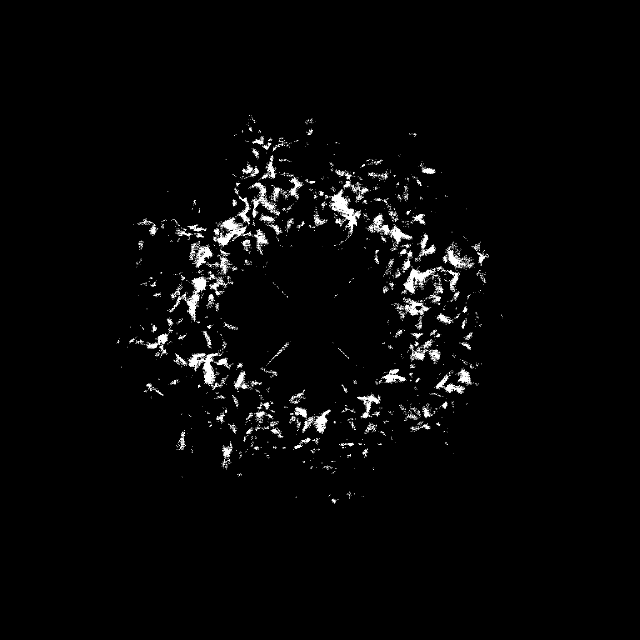
Reproduce this background procedurally as a Shadertoy shader.

```glsl
const float TAU = 6.2831853;
const vec2 RING_CENTER = vec2(0.489, 0.511);
const vec2 CROSS_CENTER = vec2(0.486, 0.499);
const float GRAIN_COUNT = 768.0;
const int SUBSAMPLES = 3;

float hash(vec2 p) {
    return fract(sin(dot(p, vec2(127.1, 311.7))) * 43758.5453);
}

float valueNoise(vec2 p) {
    vec2 cell = floor(p);
    vec2 f = fract(p);
    f = f * f * (3.0 - 2.0 * f);
    float low = mix(hash(cell), hash(cell + vec2(1.0, 0.0)), f.x);
    float high = mix(hash(cell + vec2(0.0, 1.0)), hash(cell + 1.0), f.x);
    return mix(low, high, f.y);
}

// Small slanted flakes from noise bent by a coarser noise
float flakes(vec2 p, float scale) {
    vec2 bend = vec2(valueNoise(p * 36.0), valueNoise(p * 36.0 + 17.0)) - 0.5;
    vec2 slanted = vec2(0.8 * p.x + 0.6 * p.y, 0.8 * p.y - 0.6 * p.x);
    vec2 q = slanted * scale + bend * 2.2;
    return 0.6 * valueNoise(q) + 0.4 * valueNoise(q * 1.8 + 5.0);
}

// Bright clumps spaced evenly around the ring
float clumps(vec2 p, float radius, float size) {
    float sum = 0.0;
    for (int i = 0; i < 8; i++) {
        float angle = (25.0 + 45.0 * float(i)) / 360.0 * TAU;
        vec2 d = p - radius * vec2(cos(angle), sin(angle));
        sum += exp(-dot(d, d) / (size * size));
    }
    return sum;
}

// Ring with a dark hollow and eight ragged outer lobes
float ringDensity(vec2 p) {
    float r = length(p);
    float lobe = cos(8.0 * (atan(p.y, p.x) - 0.23));
    float outer = 0.297 + 0.035 * lobe + 0.03 * (valueNoise(p * 14.0) - 0.5);
    float profile = smoothstep(0.085, 0.165, r) * (1.0 - smoothstep(0.185, outer, r));
    float patches = valueNoise(p * 26.0 + 9.0) - 0.5;
    float threshold = mix(0.86, 0.50, profile) - 0.20 * patches * profile;
    threshold -= 0.10 * clumps(p, 0.185, 0.026);
    // Loose wisps near the tips of the lobes
    float wisps = smoothstep(0.19, 0.25, r) * (1.0 - smoothstep(outer, outer + 0.03, r));
    threshold -= 0.22 * wisps * smoothstep(0.4, 0.75, valueNoise(p * 24.0 + 31.0));
    float inside = smoothstep(0.08, 0.11, r) * (1.0 - smoothstep(0.31, 0.335, r));
    float cover = smoothstep(0.0, 0.30, flakes(p, 92.0) - threshold);
    return inside * cover;
}

// Broken diagonal scratches, heaviest toward the lower left
float crossDensity(vec2 p) {
    vec2 diagonal = vec2(p.x + p.y, p.y - p.x) * 0.7071;
    float along = max(abs(diagonal.x), abs(diagonal.y));
    float across = min(abs(diagonal.x), abs(diagonal.y));
    float heavy = step(abs(diagonal.y), -diagonal.x);
    float span = smoothstep(0.045, 0.055, along) * (1.0 - smoothstep(0.088, 0.105, along));
    float width = mix(0.0011, 0.0034, heavy * (1.0 - smoothstep(0.06, 0.09, along)));
    float line = 1.0 - smoothstep(width * 0.4, width, across);
    float gaps = smoothstep(0.3, 0.6, valueNoise(diagonal * 90.0 + 3.0));
    return line * span * mix(0.5 * gaps, 0.65, heavy);
}

// Turns density into tiny dots
float grain(vec2 uv, float density) {
    return step(hash(floor(uv * GRAIN_COUNT)) + 0.001, density);
}

void mainImage(out vec4 fragColor, in vec2 fragCoord) {
    float side = min(iResolution.x, iResolution.y);
    vec2 uv = (fragCoord - 0.5 * iResolution.xy) / side + 0.5;
    float density = max(ringDensity(uv - RING_CENTER), crossDensity(uv - CROSS_CENTER));

    // Average the dots over the pixel area
    float light = 0.0;
    for (int y = 0; y < SUBSAMPLES; y++) {
        for (int x = 0; x < SUBSAMPLES; x++) {
            vec2 offset = (vec2(x, y) + 0.5) / float(SUBSAMPLES) - 0.5;
            light += grain(uv + offset / side, density);
        }
    }
    light /= float(SUBSAMPLES * SUBSAMPLES);
    fragColor = vec4(vec3(light), 1.0);
}
```
